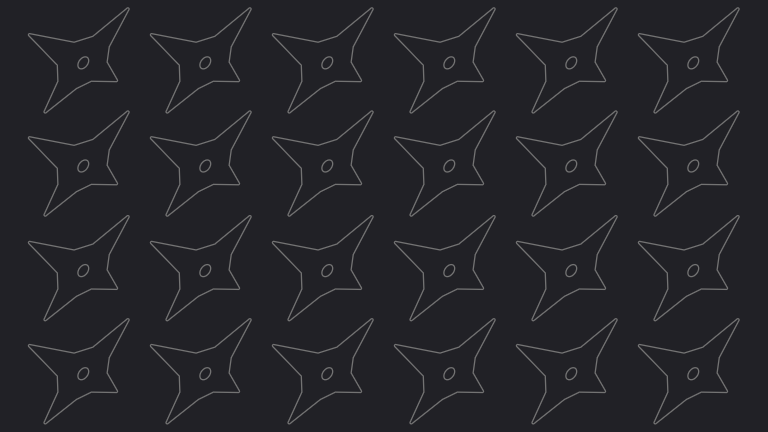
A Shadertoy shader for this pattern:

```glsl
// A grid of thin outlined four-pointed throwing stars, each with an oval hole.
// One rounded polygon distance and one ellipse distance are repeated by cell;
// all lengths are hundredths of the canvas height.

#define GRID vec2(6.0, 4.0)
#define CELL vec2(28.24, 23.87)
#define FIRST vec2(19.28, 13.49)
#define MIDDLE_GAP 0.35
#define LINE_WIDTH 0.30
#define TIP_RADIUS 0.28
#define HOLE_RADII vec2(1.55, 1.03)
#define HOLE_AXIS vec2(0.6, 0.8)
#define BACKGROUND vec3(0.131, 0.129, 0.149)
#define LINE_COLOR vec3(0.45)

const int CORNERS = 12;

// Star corners, clockwise from the upper right tip, around the hole
const vec2 STAR[CORNERS] = vec2[CORNERS](
    vec2(10.32, 12.45), vec2(5.74, 3.80), vec2(5.23, 0.12),
    vec2(7.64, -4.07), vec2(1.81, -3.98), vec2(-1.74, -5.72),
    vec2(-8.80, -11.32), vec2(-5.60, -4.31), vec2(-5.74, -0.42),
    vec2(-12.41, 6.48), vec2(-2.11, 4.49), vec2(2.36, 5.90));

// Signed distance to the star polygon, negative inside
float starDistance(vec2 p) {
    float nearest = 1e6;
    float side = 1.0;
    for (int i = 0; i < CORNERS; i++) {
        vec2 a = STAR[i];
        vec2 b = STAR[(i + 1) % CORNERS];
        vec2 edge = b - a;
        vec2 toPoint = p - a;
        vec2 offset = toPoint - edge * clamp(dot(toPoint, edge) / dot(edge, edge), 0.0, 1.0);
        nearest = min(nearest, dot(offset, offset));
        // Each crossing of a ray from the point flips the side
        bvec3 crossing = bvec3(p.y >= a.y, p.y < b.y, edge.x * toPoint.y > edge.y * toPoint.x);
        if (all(crossing) || !any(crossing)) side = -side;
    }
    return side * sqrt(nearest);
}

// Approximate distance to the tilted oval, scaled by its gradient
float holeDistance(vec2 p) {
    vec2 q = vec2(dot(p, HOLE_AXIS), dot(p, vec2(-HOLE_AXIS.y, HOLE_AXIS.x)));
    float k = length(q / HOLE_RADII);
    float slope = length(q / (HOLE_RADII * HOLE_RADII));
    return k * (k - 1.0) / max(slope, 1e-4);
}

// Unsigned distance to the lines of one star
float outlineDistance(vec2 p) {
    return min(abs(starDistance(p) - TIP_RADIUS), abs(holeDistance(p)));
}

void mainImage(out vec4 fragColor, in vec2 fragCoord) {
    float pixel = 100.0 / iResolution.y;
    vec2 p = fragCoord * pixel;
    vec2 home = round((p - FIRST) / CELL);

    // Tips reach past their row, so the rows above and below count too
    float d = 1e6;
    for (int i = -1; i <= 1; i++) {
        vec2 id = clamp(home + vec2(0.0, float(i)), vec2(0.0), GRID - 1.0);
        vec2 center = FIRST + id * CELL;
        center.y += MIDDLE_GAP * step(0.5 * GRID.y, id.y);
        d = min(d, outlineDistance(p - center));
    }

    // Pixel coverage of the line gives smooth edges
    float ink = clamp((0.5 * LINE_WIDTH - d) / pixel + 0.5, 0.0, 1.0);
    fragColor = vec4(mix(BACKGROUND, LINE_COLOR, ink), 1.0);
}
```
